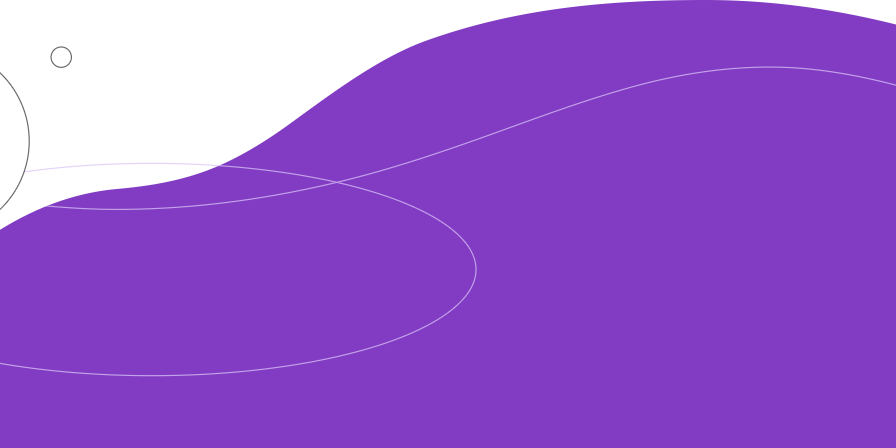
Give the GLSL for this background, as a Shadertoy shader.

```glsl
// A violet wave rising to the right on white, crossed by a fine thread and an
// ellipse, with two thin grey rings at the upper left. Wave and thread are
// piecewise cubics; all strokes are drawn from approximate distances.

// Lengths are in canvas heights, origin at the lower left.
const vec3 PAPER = vec3(1.0);
const vec3 VIOLET = vec3(0.51, 0.235, 0.765);
const vec3 LAVENDER = vec3(0.85, 0.77, 0.97);
const vec3 INK = vec3(0.30);

const float STROKE_WIDTH = 0.0026;
const float LAVENDER_OPACITY = 0.75;
const float INK_OPACITY = 0.85;

const vec2 ELLIPSE_CENTER = vec2(0.3385, 0.3984);
const vec2 ELLIPSE_RADII = vec2(0.724, 0.237);
const vec2 BIG_RING_CENTER = vec2(-0.1458, 0.685);
const float BIG_RING_RADIUS = 0.211;
const vec2 SMALL_RING_CENTER = vec2(0.1367, 0.8724);
const float SMALL_RING_RADIUS = 0.0227;

// Curve knots: x, height, slope.
const int KNOTS = 7;
const vec3 WAVE[KNOTS] = vec3[KNOTS](
    vec3(0.0, 0.487, 0.62), vec3(0.2604, 0.5781, 0.09),
    vec3(0.4948, 0.6328, 0.45), vec3(0.651, 0.7266, 0.73),
    vec3(0.9505, 0.9089, 0.36), vec3(1.5755, 1.0, 0.0),
    vec3(2.0, 0.9453, -0.25));
const vec3 THREAD[KNOTS] = vec3[KNOTS](
    vec3(0.0, 0.552, -0.13), vec3(0.2604, 0.5326, 0.0),
    vec3(0.7552, 0.5938, 0.24), vec3(1.0938, 0.6992, 0.36),
    vec3(1.4063, 0.8047, 0.28), vec3(1.7188, 0.8503, 0.0),
    vec3(2.0, 0.8099, -0.26));

// Signed distance to a cubic Hermite curve, negative below it.
float curveDistance(vec2 p, vec3 knots[KNOTS]) {
    vec3 a = knots[0];
    vec3 b = knots[1];
    for (int i = 1; i < KNOTS - 1; i++) {
        if (p.x >= knots[i].x) {
            a = knots[i];
            b = knots[i + 1];
        }
    }
    float span = b.x - a.x;
    float chord = (b.y - a.y) / span;
    float quadratic = (3.0 * chord - 2.0 * a.z - b.z) / span;
    float cubic = (a.z + b.z - 2.0 * chord) / (span * span);
    float dx = p.x - a.x;
    float height = a.y + dx * (a.z + dx * (quadratic + dx * cubic));
    float slope = a.z + dx * (2.0 * quadratic + 3.0 * dx * cubic);
    return (p.y - height) / sqrt(1.0 + slope * slope);
}

// First-order distance to an axis-aligned ellipse.
float ellipseDistance(vec2 p, vec2 radii) {
    float k = length(p / radii);
    float gradient = length(p / (radii * radii));
    return k * (k - 1.0) / max(gradient, 1e-4);
}

// Pixel coverage of the region where the distance is negative.
float fill(float d, float pixel) {
    return clamp(0.5 - d / pixel, 0.0, 1.0);
}

// Pixel coverage of a line, also right when thinner than one pixel.
float stroke(float d, float pixel) {
    float halfWidth = 0.5 * STROKE_WIDTH;
    return fill(d - halfWidth, pixel) - fill(d + halfWidth, pixel);
}

void mainImage(out vec4 fragColor, in vec2 fragCoord) {
    float pixel = 1.0 / iResolution.y;
    vec2 p = fragCoord * pixel;

    // Wave body
    float wave = fill(curveDistance(p, WAVE), pixel);
    vec3 color = mix(PAPER, VIOLET, wave);

    // Thread, visible only on the wave, and ellipse
    float thread = stroke(curveDistance(p, THREAD), pixel) * wave;
    float ellipse = stroke(ellipseDistance(p - ELLIPSE_CENTER, ELLIPSE_RADII), pixel);
    color = mix(color, LAVENDER, LAVENDER_OPACITY * max(thread, ellipse));

    // Rings; the big one is filled and hides the ellipse
    float bigRing = length(p - BIG_RING_CENTER) - BIG_RING_RADIUS;
    float smallRing = length(p - SMALL_RING_CENTER) - SMALL_RING_RADIUS;
    color = mix(color, PAPER, fill(bigRing, pixel));
    float rings = max(stroke(bigRing, pixel), stroke(smallRing, pixel));
    color = mix(color, INK, INK_OPACITY * rings);

    fragColor = vec4(color, 1.0);
}
```
